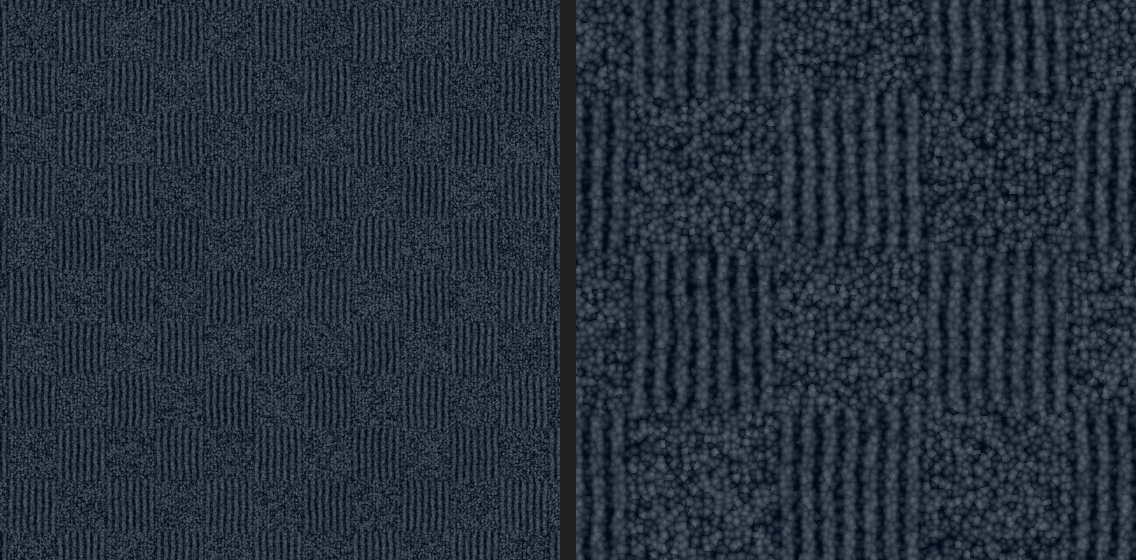
Left: the whole. Right: its middle third, enlarged.
Write a Shadertoy shader that draws this texture.

```glsl
const vec3 DEEP_NAVY = vec3(0.03, 0.06, 0.12);
const vec3 SLATE_BLUE = vec3(0.31, 0.35, 0.40);
const vec2 TILE_SIZE = vec2(0.0878, 0.0935);
const vec2 TILE_ORIGIN = vec2(0.0137, 0.0495);
const float RIBS_PER_TILE = 7.0;
const float STITCHES = 240.0;
const float TAU = 6.2831853;

float hash(vec2 p) {
    vec3 q = fract(p.xyx * vec3(0.1031, 0.1030, 0.0973));
    q += dot(q, q.yzx + 33.33);
    return fract((q.x + q.y) * q.z);
}

// Cellular noise: x is the distance to the nearest loop, y its random tone
vec2 yarnLoops(vec2 p) {
    vec2 cell = floor(p);
    vec2 nearest = vec2(9.0, 0.0);
    for (int j = -1; j <= 1; j++) {
        for (int i = -1; i <= 1; i++) {
            vec2 id = cell + vec2(i, j);
            vec2 center = id + vec2(hash(id), hash(id + 57.3));
            float d = length(p - center);
            if (d < nearest.x) nearest = vec2(d, hash(id + 113.7));
        }
    }
    return nearest;
}

// Slow sideways drift of the ribs
float drift(vec2 p) {
    return 0.6 * sin(p.y * 5.1 + p.x * 1.7) + 0.4 * sin(p.y * 13.7 - p.x * 2.9);
}

// Rounded cord with narrow, lumpy grooves at its sides
float ribTone(float ribX, float y, float fuzz) {
    float id = floor(ribX + 0.5);
    float phase = TAU * hash(vec2(id, 7.0));
    float lumps = sin(y * TAU * 9.5 + phase) + 0.5 * sin(y * TAU * 5.3 - phase);
    float toGroove = abs(ribX - id);
    float halfWidth = 0.23 + 0.035 * lumps + 0.08 * fuzz;
    float cord = smoothstep(halfWidth - 0.17, halfWidth + 0.15, toGroove);
    return mix(0.10, 0.69, cord) + 0.03 * lumps;
}

// Flat knit with fine upright wales
float flatTone(vec2 p) {
    float wale = sin(p.x * TAU * RIBS_PER_TILE * 2.0 + 0.5 * drift(p));
    return 0.46 + 0.09 * wale;
}

// 1 on ribbed squares, 0 on flat ones, with soft borders
float checker(vec2 p, vec2 softness) {
    vec2 toEdge = 0.5 - abs(fract(p) - 0.5);
    vec2 side = mod(floor(p), 2.0) * 2.0 - 1.0;
    vec2 wave = side * smoothstep(vec2(0.0), softness, toEdge);
    return 0.5 + 0.5 * wave.x * wave.y;
}

void mainImage(out vec4 fragColor, in vec2 fragCoord) {
    vec2 uv = fragCoord / iResolution.xy;
    vec2 p = (uv - TILE_ORIGIN) / TILE_SIZE;

    vec2 loops = yarnLoops(uv * STITCHES);
    float fuzz = loops.y - 0.5;
    float grain = 0.60 * fuzz + 0.85 * (0.42 - loops.x);

    // Ribs end at slightly different heights
    float ribX = p.x * RIBS_PER_TILE + 0.10 * drift(p);
    float ragged = 0.06 * (hash(vec2(floor(ribX), 3.0)) - 0.5);
    float ribbed = checker(p + vec2(0.0, ragged), vec2(0.03, 0.05));

    float tone = mix(flatTone(p), ribTone(ribX, p.y, fuzz), ribbed);
    tone += grain * mix(1.0, 0.68, ribbed);
    tone += 0.05 * (hash(floor(p) + 21.0) - 0.5);

    vec3 color = mix(DEEP_NAVY, SLATE_BLUE, clamp(tone, -0.08, 1.25));
    fragColor = vec4(color, 1.0);
}
```
